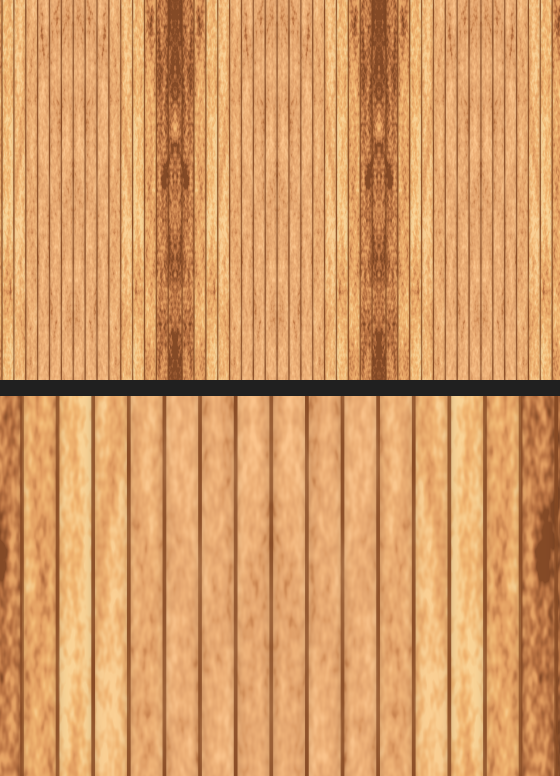
Top, the full canvas; bottom, a detail of the centre.
Write a WebGL 1 fragment shader that draws this texture.

```glsl
precision highp float;
uniform vec2 u_resolution;

#define REPEAT 0.364   // width of one mirrored group
#define AXIS 0.4948    // mirror axis amid the light planks
#define PITCH 0.0212   // width of one plank
#define SEAM 0.052     // half width of a seam, in planks
#define GRAIN 0.34     // strength of the fine grain
#define SEAM_COLOR vec3(0.53, 0.29, 0.14)
#define DEEP vec3(0.52, 0.29, 0.15)
#define BROWN vec3(0.73, 0.45, 0.26)
#define TAN vec3(0.89, 0.62, 0.38)
#define GOLD vec3(0.95, 0.72, 0.45)
#define PALE vec3(0.98, 0.83, 0.59)
#define ROSE vec3(0.90, 0.66, 0.47)

float hash(vec2 p) {
  return fract(sin(dot(p, vec2(127.1, 311.7))) * 43758.55);
}

float corner(vec2 cell, vec2 offset) {
  float angle = 6.2832 * hash(cell);
  return dot(vec2(cos(angle), sin(angle)), offset);
}

float gradientNoise(vec2 p) {
  vec2 i = floor(p), f = fract(p);
  vec2 w = f * f * f * (f * (f * 6.0 - 15.0) + 10.0);
  vec2 e = vec2(1.0, 0.0);
  float low = mix(corner(i, f), corner(i + e, f - e), w.x);
  float high = mix(corner(i + e.yx, f - e.yx), corner(i + 1.0, f - 1.0), w.x);
  return mix(low, high, w.y);
}

// Soft spot, centre and size in planks across and canvas heights up
float spot(vec2 p, vec2 centre, vec2 size) {
  vec2 q = (p - centre) / size;
  return exp(-dot(q, q));
}

float ramp(float a, float b, float t) {
  return clamp((t - a) / (b - a), 0.0, 1.0);
}

vec3 woodColor(float tone) {
  vec3 c = mix(DEEP, BROWN, ramp(0.0, 0.25, tone));
  c = mix(c, TAN, ramp(0.25, 0.5, tone));
  c = mix(c, GOLD, ramp(0.5, 0.75, tone));
  return mix(c, PALE, ramp(0.75, 1.0, tone));
}

// Knots and stains that darken the planks
float stains(vec2 p, float fromDark) {
  float n = 0.7 + 0.9 * gradientNoise(p * vec2(2.5, 22.0));
  float s = 0.55 * spot(p, vec2(7.65, 0.54), vec2(0.32, 0.035));
  s += 0.55 * spot(p, vec2(5.28, 0.235), vec2(0.12, 0.035));
  s += 0.3 * spot(p, vec2(5.6, 0.28), vec2(0.14, 0.06));
  s += 0.5 * spot(p, vec2(0.0, 0.55), vec2(0.18, 0.025));
  s += 0.28 * spot(p, vec2(1.45, 0.15), vec2(0.4, 0.07));
  s += 0.28 * spot(p, vec2(2.65, 0.87), vec2(0.35, 0.08));
  s += 0.3 * spot(p, vec2(1.5, 0.97), vec2(0.4, 0.06));
  s += 0.3 * spot(p, vec2(6.55, 0.94), vec2(0.35, 0.07));
  // Arch joining the knots across the dark axis
  float rise = (p.y - 0.62 + 0.13 * fromDark * fromDark) / 0.018;
  s += 0.3 * exp(-rise * rise) * (1.0 - smoothstep(0.75, 1.1, fromDark));
  return s * n;
}

void main() {
  vec2 uv = gl_FragCoord.xy / u_resolution;

  // Mirrored distance from the light axis, counted in planks
  float across = abs(fract((uv.x - AXIS) / REPEAT + 0.5) - 0.5) * REPEAT / PITCH;
  float fromDark = 0.5 * REPEAT / PITCH - across;
  float plank = floor(across);
  vec2 p = vec2(across, uv.y);
  vec2 grainPos = p + vec2(plank * 7.0, plank * 3.37);

  // Base tone of each plank: yellow beside the dark band, rosy at the axis
  float yellow = exp(-0.45 * (plank - 4.5) * (plank - 4.5));
  float tone = 0.65 + 0.2 * yellow + 0.12 * (hash(vec2(plank, 4.0)) - 0.5);
  tone -= 0.07 * step(5.5, plank) + 0.27 * step(6.5, plank) + 0.13 * step(7.5, plank);

  // Dark band: browner at the top, orange patches along the centre
  float centre = step(7.5, plank);
  tone -= 0.1 * step(6.5, plank) * smoothstep(0.55, 0.9, uv.y);
  tone += centre * 0.2 * (spot(p, vec2(8.58, 0.19), vec2(0.6, 0.06))
                        + spot(p, vec2(8.58, 0.67), vec2(0.6, 0.04)));
  tone -= centre * 0.12 * spot(p, vec2(8.58, 0.0), vec2(0.6, 0.1));

  // Grain: broad drifts, long streaks, short flecks
  tone += 0.28 * gradientNoise(grainPos * vec2(0.8, 4.0));
  tone += GRAIN * 0.9 * gradientNoise(grainPos * vec2(3.1, 9.0));
  tone += GRAIN * gradientNoise(grainPos * vec2(4.7, 55.0) + 19.0);
  tone += GRAIN * 0.6 * gradientNoise(grainPos * vec2(8.3, 120.0) + 41.0);
  tone -= stains(p, fromDark);

  vec3 color = woodColor(tone);
  float rosy = 0.6 * (1.0 - smoothstep(2.0, 5.0, plank)) * ramp(0.3, 0.6, tone);
  color = mix(color, ROSE * (0.84 + 0.25 * tone), rosy);

  // Seams with a soft shadow, a little uneven along their length
  float seamDist = abs(across - floor(across + 0.5));
  float seamId = floor(across + 0.5);
  float pixel = 1.0 / (u_resolution.x * PITCH);
  float line = clamp((SEAM - seamDist) / pixel + 0.5, 0.0, 1.0);
  float wear = 0.72 + 0.22 * hash(vec2(seamId, 9.0))
             + 0.4 * gradientNoise(vec2(seamId * 5.3, uv.y * 14.0));
  color *= 1.0 - 0.16 * exp(-seamDist * 11.0);
  color = mix(color, SEAM_COLOR, line * clamp(wear, 0.0, 1.0));

  gl_FragColor = vec4(color, 1.0);
}
```
